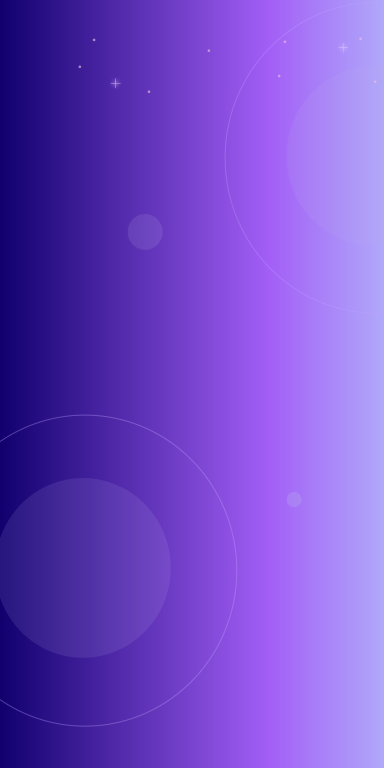
Write a Shadertoy shader that draws this background.

```glsl
// Violet horizontal gradient with translucent discs, thin rings and a few small stars.

// Lengths are in canvas widths; the canvas spans (0,0) to (1,2).
const vec2 CANVAS = vec2(1.0, 2.0);
const vec3 NAVY = vec3(0.065, 0.0, 0.43);
const vec3 VIOLET = vec3(0.637, 0.37, 0.965);
const vec3 PERIWINKLE = vec3(0.69, 0.66, 0.98);
const float VIOLET_STOP = 0.7;

const vec3 DISC_TINT = vec3(0.72, 0.67, 0.92);
const vec3 RING_TINT = vec3(0.76, 0.63, 1.0);
const vec3 DOT_TINT = vec3(0.90, 0.76, 0.86);
const vec3 SPARKLE_TINT = vec3(0.88, 0.80, 1.0);

const float ROUND_ASPECT = 0.977;   // discs and rings are slightly narrow
const float RING_HALF_WIDTH = 0.0013;
const float DOT_RADIUS = 0.0033;
const float SPARKLE_ARM = 0.0125;
const float SPARKLE_HALF_WIDTH = 0.0017;

// x, y, radius, opacity
const vec4 DISCS[4] = vec4[4](
    vec4(0.216, 0.521, 0.234, 0.13), vec4(0.975, 1.594, 0.234, 0.13),
    vec4(0.378, 1.396, 0.0465, 0.15), vec4(0.766, 0.699, 0.0197, 0.30));
const vec4 RINGS[2] = vec4[2](
    vec4(0.221, 0.514, 0.405, 0.36), vec4(0.982, 1.589, 0.405, 0.32));
const vec2 DOTS[8] = vec2[8](
    vec2(0.245, 1.896), vec2(0.208, 1.826), vec2(0.388, 1.761), vec2(0.544, 1.868),
    vec2(0.742, 1.891), vec2(0.727, 1.802), vec2(0.939, 1.899), vec2(0.977, 1.787));
const vec2 SPARKLES[2] = vec2[2](vec2(0.301, 1.783), vec2(0.894, 1.876));

// Antialiased coverage of a signed distance
float cover(float dist, float pixel) {
    return clamp(0.5 - dist / pixel, 0.0, 1.0);
}

float circleDistance(vec2 p, vec4 circle) {
    return length((p - circle.xy) / vec2(ROUND_ASPECT, 1.0)) - circle.z;
}

// Plus sign whose arms taper towards their tips
float plusDistance(vec2 q) {
    q = abs(q);
    float along = max(q.x, q.y);
    float across = min(q.x, q.y);
    float halfWidth = SPARKLE_HALF_WIDTH * (1.0 - 0.6 * along / SPARKLE_ARM);
    return max(across - halfWidth, along - SPARKLE_ARM);
}

vec3 backdrop(float x) {
    vec3 leftBlend = mix(NAVY, VIOLET, x / VIOLET_STOP);
    vec3 rightBlend = mix(VIOLET, PERIWINKLE, (x - VIOLET_STOP) / (1.0 - VIOLET_STOP));
    return x < VIOLET_STOP ? leftBlend : rightBlend;
}

void mainImage(out vec4 fragColor, in vec2 fragCoord) {
    vec2 p = fragCoord / iResolution.xy * CANVAS;
    float pixel = 1.0 / iResolution.x;
    vec3 color = backdrop(p.x);

    // Translucent discs
    for (int i = 0; i < 4; i++) {
        float dist = circleDistance(p, DISCS[i]);
        color = mix(color, DISC_TINT, DISCS[i].w * cover(dist, pixel));
    }

    // Hairline rings
    for (int i = 0; i < 2; i++) {
        float dist = abs(circleDistance(p, RINGS[i])) - RING_HALF_WIDTH;
        color = mix(color, RING_TINT, RINGS[i].w * cover(dist, pixel));
    }

    // Star dots
    for (int i = 0; i < 8; i++) {
        float dist = length(p - DOTS[i]) - DOT_RADIUS;
        color = mix(color, DOT_TINT, 0.65 * cover(dist, pixel));
    }

    // Sparkles with a faint halo
    for (int i = 0; i < 2; i++) {
        vec2 q = p - SPARKLES[i];
        float halo = 0.25 * exp(-dot(q, q) / (SPARKLE_ARM * SPARKLE_ARM * 0.6));
        float plus = 0.6 * cover(plusDistance(q), pixel);
        color = mix(color, SPARKLE_TINT, max(halo, plus));
    }

    fragColor = vec4(color, 1.0);
}
```
